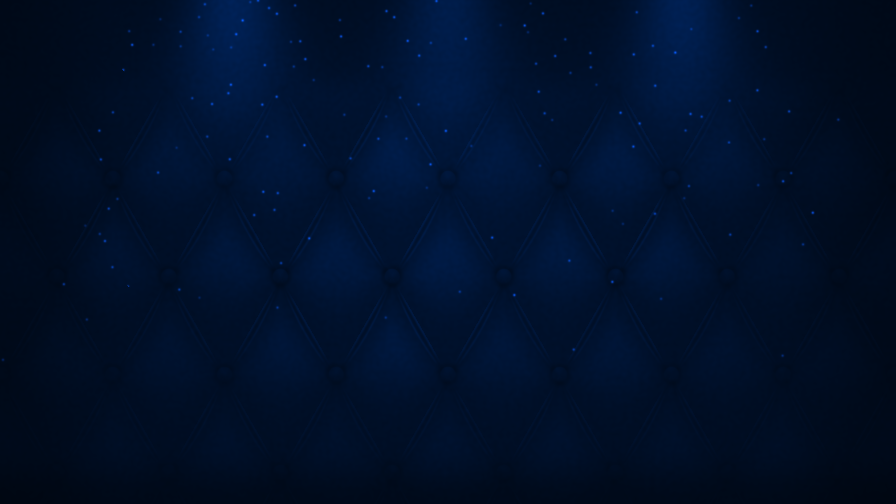
Reproduce this background procedurally as a WebGL 2 fragment shader.

```glsl
#version 300 es
precision highp float;
// Tufted navy leather wall under three soft spotlights with drifting blue dust.
// A skewed lattice gives the diamond cushions, seams and buttons; light is summed
// as one scalar, tinted blue, and hashed grid cells scatter the specks.
uniform vec2 u_resolution;
out vec4 fragColor;

const vec2 TUFT = vec2(0.2217, 0.1944);      // button spacing: column, row
const vec2 TUFT_ORIGIN = vec2(0.0, 0.646);
const vec3 NAVY = vec3(0.0, 0.385, 1.0);
const vec3 DUST = vec3(0.04, 0.3, 0.85);

float gauss(float x, float width) {
  x /= width;
  return exp(-x * x);
}

vec2 hash2(vec2 p) {
  vec3 q = fract(p.xyx * vec3(0.1031, 0.1030, 0.0973));
  q += dot(q, q.yzx + 33.33);
  return fract((q.xx + q.yz) * q.zy);
}

float gradientDot(vec2 cell, vec2 f, vec2 corner) {
  return dot(hash2(cell + corner) * 2.0 - 1.0, f - corner);
}

float gradientNoise(vec2 p) {
  vec2 i = floor(p), f = p - i;
  vec2 u = f * f * f * (f * (f * 6.0 - 15.0) + 10.0);
  float low = mix(gradientDot(i, f, vec2(0, 0)), gradientDot(i, f, vec2(1, 0)), u.x);
  float high = mix(gradientDot(i, f, vec2(0, 1)), gradientDot(i, f, vec2(1, 1)), u.x);
  return mix(low, high, u.y);
}

// Spotlight cone falling from the top edge
float beam(vec2 p, float x, float reach) {
  float drop = 1.0 - p.y;
  return gauss(p.x - x, 0.085 + 0.22 * drop) * gauss(drop, reach);
}

// Lattice coordinates with buttons at the integer points
vec2 toLattice(vec2 p, vec2 spacing) {
  vec2 q = p / vec2(spacing.x, 2.0 * spacing.y);
  return vec2(q.y + q.x, q.y - q.x);
}

vec2 fromLattice(vec2 c, vec2 spacing) {
  return vec2((c.x - c.y) * 0.5 * spacing.x, (c.x + c.y) * spacing.y);
}

// Cushion swelling, brightest in the upper half of its diamond
float cushion(vec2 f) {
  float rise = 0.5 * (f.x + f.y);
  float inset = min(min(f.x, f.y), min(1.0 - f.x, 1.0 - f.y));
  return smoothstep(-0.05, 0.36, inset) * gauss(rise - 0.63, 0.25);
}

// Dark fold with two thin highlights that bow apart between buttons
float seam(vec2 f, float scale) {
  float edge = 1.0 - max(f.x, f.y);
  float along = min(f.x, f.y);
  float bow = sin(3.14159 * along);
  float d = edge / scale;
  float ridges = gauss(d - 0.002, 0.0026) + 0.8 * gauss(d - 0.004 - 0.009 * bow, 0.0024);
  float ends = smoothstep(0.08, 0.3, along) * smoothstep(0.95, 0.65, along);
  return 0.085 * ridges * ends - 0.022 * gauss(d - 0.007, 0.007);
}

// Button dome lit from above, inside a soft dark ring
float button(vec2 offset, float radius) {
  float r = length(offset);
  float dome = smoothstep(radius * 1.12, radius * 0.88, r);
  float ring = gauss(r - radius * 1.15, radius * 0.4);
  return dome * (0.025 + 1.6 * offset.y) - 0.03 * ring;
}

// One jittered speck per chosen grid cell
float dust(vec2 p, float size, float density) {
  vec2 cell = floor(p / size);
  vec2 pick = hash2(cell + 71.0);
  vec2 center = (cell + 0.1 + 0.8 * hash2(cell + 19.0)) * size;
  float speck = gauss(length(p - center), 0.0026);
  return speck * step(pick.x, density) * mix(0.3, 1.0, pick.y);
}

void main() {
  vec2 p = gl_FragCoord.xy / u_resolution.y;
  p.x -= 0.5 * u_resolution.x / u_resolution.y;

  // Ambient pool and spotlights
  float light = 0.116 + 0.062 * gauss(p.x, 0.7) * gauss(p.y - 0.52, 0.48);
  light += 0.2 * beam(p, -0.426, 0.24) + 0.15 * beam(p, 0.0, 0.28);
  light += 0.19 * beam(p, 0.465, 0.24);

  // Padded leather
  vec2 lattice = toLattice(p - TUFT_ORIGIN, TUFT);
  vec2 f = fract(lattice);
  vec2 toButton = fromLattice(lattice - floor(lattice + 0.5), TUFT);
  float slope = length(vec2(1.0 / TUFT.x, 0.5 / TUFT.y));
  float padded = smoothstep(0.87, 0.77, p.y) * gauss(p.x, 0.8) * gauss(p.y - 0.55, 0.45);
  float patches = 1.0 + 0.6 * gradientNoise(p * 4.0 + 8.0);
  float relief = 0.085 * cushion(f) + seam(f, slope);
  light += padded * (relief * patches + button(toButton, 0.015));
  light *= 1.0 + 0.1 * gradientNoise(p * 90.0);

  // Edge falloff
  light *= mix(0.75, 1.0, smoothstep(0.0, 0.12, p.y));
  light *= mix(1.0, 0.78, smoothstep(0.62, 0.89, abs(p.x)));

  // Dust, thickest near the top
  float density = 0.13 + 0.26 * smoothstep(0.55, 1.0, p.y);
  density *= smoothstep(0.2, 0.5, p.y) * smoothstep(0.86, 0.6, abs(p.x));
  float specks = dust(p, 0.05, density) + dust(p + 3.7, 0.065, density);

  fragColor = vec4(NAVY * light + DUST * specks * 0.8, 1.0);
}
```
